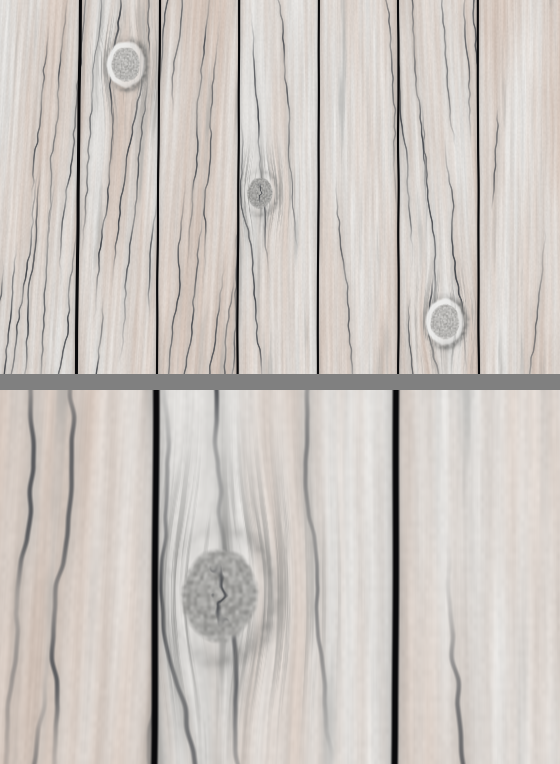
Top: the whole. Bottom: its middle third, enlarged.
Write a WebGL 2 fragment shader that draws this texture.

```glsl
#version 300 es
precision highp float;
// Seven upright weathered pine boards with dark gaps, cracks and three knots.

uniform vec2 u_resolution;
out vec4 fragColor;

const float BOARDS = 7.0;
const vec3 PALE  = vec3(0.885, 0.878, 0.868);
const vec3 WARM  = vec3(0.835, 0.775, 0.735);
const vec3 GREY  = vec3(0.62, 0.62, 0.61);
const vec3 CRACK = vec3(0.27, 0.28, 0.30);
const vec3 GAP   = vec3(0.035, 0.037, 0.045);
const vec3 WHITE = vec3(0.93, 0.93, 0.925);

float hash(vec2 p) {
  return fract(sin(dot(p, vec2(127.1, 311.7))) * 43758.5453);
}

float noise(vec2 p) {
  vec2 i = floor(p), f = fract(p);
  f = f * f * (3.0 - 2.0 * f);
  return mix(mix(hash(i), hash(i + vec2(1, 0)), f.x),
             mix(hash(i + vec2(0, 1)), hash(i + vec2(1, 1)), f.x), f.y);
}

float fbm(vec2 p) {
  float sum = 0.0, amp = 0.5;
  for (int i = 0; i < 4; i++) {
    sum += amp * noise(p);
    p = p * 2.03 + 17.0;
    amp *= 0.5;
  }
  return sum / 0.9375;
}

// Knots sit on every odd board, stepping down from left to right.
vec2 knotCentre(float id) {
  float across = id == 3.0 ? 0.27 : 0.58;
  return vec2((id + across) / BOARDS, 0.668 - 0.115 * id);
}

// Pushes the fibres sideways around a knot.
float bendGrain(vec2 p, vec2 knot, float size) {
  vec2 q = (p - knot) / (size * vec2(1.5, 2.8));
  return knot.x + (p.x - knot.x) * (1.0 - 0.72 * exp(-dot(q, q)));
}

// x: dark line, y: grey halo of one wandering, tapering crack.
vec2 crack(vec2 p, vec2 centre, float halfLength, float slope, float seed) {
  float dy = p.y - centre.y;
  float wander = (noise(vec2(p.y * 13.0, seed)) - 0.5) * 0.008
               + (noise(vec2(p.y * 70.0, seed + 9.0)) - 0.5) * 0.003;
  float d = abs(p.x - centre.x - slope * dy - wander);
  float taper = smoothstep(1.0, 0.3, abs(dy) / halfLength);
  float depth = taper * (0.25 + 0.85 * noise(vec2(p.y * 22.0, seed + 5.0)));
  return vec2(depth * (1.0 - smoothstep(0.0003, 0.0023, d)), taper * exp(-d / 0.004));
}

vec2 boardCracks(vec2 p, float id, float slope, float count) {
  vec2 total = vec2(0.0);
  for (float i = 0.0; i < count; i++) {
    float seed = id * 31.0 + i * 7.0;
    float across = (i + 0.15 + 0.7 * hash(vec2(seed, 1.0))) / count;
    vec2 centre = vec2((id + across) / BOARDS, 0.668 * hash(vec2(seed, 2.0)));
    float halfLength = mix(0.10, 0.34, hash(vec2(seed, 3.0)));
    float lean = slope * mix(0.6, 1.3, hash(vec2(seed, 4.0)));
    total = max(total, crack(p, centre, halfLength, lean, seed));
  }
  return total;
}

vec3 woodColour(vec2 g, float id) {
  float tone = fbm(vec2(g.x * 26.0 + id * 9.0, g.y * 2.2));
  float fibre = fbm(vec2(g.x * 240.0, g.y * 7.0 + id * 5.0));
  float speck = noise(g * vec2(420.0, 260.0));
  float rings = 0.5 + 0.5 * sin(g.x * 440.0 + 5.0 * fbm(vec2(g.x * 30.0, g.y * 2.0 + id)));
  float warmth = mod(id, 2.0) == 0.0 ? 0.14 : (id == 3.0 ? -0.14 : 0.02);
  float amount = clamp((tone - 0.5) * 1.9 + 0.42 + warmth + 0.25 * (rings - 0.5), 0.0, 1.0);
  vec3 col = mix(PALE, WARM, amount);
  col += (fibre - 0.5) * 0.11 + (speck - 0.5) * 0.025;
  float weather = smoothstep(0.62, 0.85, fbm(vec2(g.x * 60.0 + 40.0, g.y * 4.0 + id)));
  return mix(col, GREY, 0.45 * weather);
}

// Flowing streaks, dark rim, white collar and a ringed grey heart.
vec3 addKnot(vec3 col, vec2 p, float grainX, vec2 knot, float size, float collar) {
  vec2 q = (p - knot) / (size * vec2(1.0, 1.2));
  float r = length(q) + 0.16 * (fbm(q * 1.8 + knot * 40.0) - 0.5);
  float streak = smoothstep(0.45, 0.75, fbm(vec2(grainX * 320.0, p.y * 9.0)));
  col = mix(col, GREY * 0.85, 0.75 * streak * exp(-dot(q, q) * vec2(0.16, 0.05).x));
  float side = smoothstep(-0.7, 0.9, q.x - 0.35 * q.y);
  float rim = exp(-pow((r - 1.42) / 0.2, 2.0)) * (0.25 + 0.6 * side);
  col = mix(col, GREY * 0.72, rim * (0.4 + 0.6 * noise(q * 6.0)) * mix(0.5, 1.0, collar));
  float ring = smoothstep(0.85, 1.0, r) * smoothstep(1.4, 1.2, r);
  col = mix(col, WHITE, collar * ring * mix(0.95, 0.5, side));
  float circles = 0.5 + 0.5 * sin(r * 26.0 + 5.0 * noise(q * 3.0));
  vec3 heart = mix(GREY, PALE, 0.25 + 0.3 * collar + 0.2 * circles) - 0.14 * noise(q * 11.0);
  col = mix(col, heart, smoothstep(1.05, 0.9, r));
  float split = abs(q.x + 0.3 * q.y + 0.5 * (noise(q * 5.0) - 0.5));
  return mix(col, CRACK, (1.0 - collar) * 0.8 * smoothstep(0.13, 0.0, split) * smoothstep(0.75, 0.3, r));
}

void main() {
  vec2 p = gl_FragCoord.xy / u_resolution.x;
  // Boards on the left lean slightly.
  p.x += 0.003 - (0.014 - 0.02 * p.x) * (p.y - 0.334);
  float id = clamp(floor(p.x * BOARDS), 0.0, BOARDS - 1.0);
  bool knotted = mod(id, 2.0) == 1.0;
  vec2 knot = knotCentre(id);
  float collar = id == 3.0 ? 0.0 : 1.0;
  float size = mix(0.023, 0.026, collar);
  bool busy = id < 2.5 || id == 5.0;
  float slope = mod(id, 6.0) < 2.5 ? 0.085 : -0.075;

  vec2 grain = vec2(knotted ? bendGrain(p, knot, size) : p.x, p.y);
  vec2 sheared = grain - vec2(slope * (busy ? 0.6 : 0.1) * p.y, 0.0);
  vec3 col = woodColour(sheared, id);
  vec2 lines = boardCracks(grain, id, slope, busy ? 9.0 : 2.0);
  if (id == 3.0) lines = max(lines, crack(p, knot + vec2(0.0, 0.08), 0.27, slope, 3.0));
  col = mix(col, GREY, 0.42 * lines.y);
  col = mix(col, CRACK, 0.9 * lines.x);
  if (knotted) col = addKnot(col, p, grain.x, knot, size, collar);

  // Gaps between boards, with softly shaded edges.
  float edge = clamp(round(p.x * BOARDS), 1.0, BOARDS - 1.0);
  float d = abs(p.x - edge / BOARDS + 0.0012 * (noise(vec2(p.y * 12.0, edge)) - 0.5));
  float halfWidth = edge == 1.0 ? 0.0027 : 0.0019;
  col *= 1.0 - 0.16 * exp(-max(d - halfWidth, 0.0) / 0.003);
  col = mix(GAP, col, smoothstep(halfWidth - 0.001, halfWidth + 0.001, d));
  fragColor = vec4(col, 1.0);
}
```
